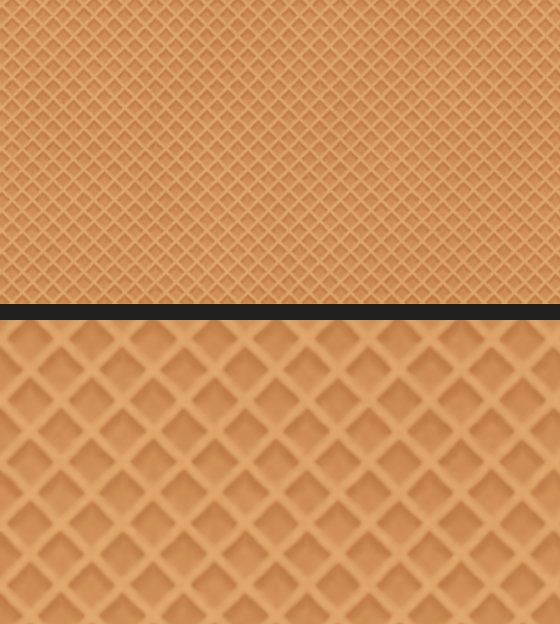
Top, the full canvas; bottom, a detail of the centre.
A Shadertoy shader for this pattern:

```glsl
const float ROWS = 14.82;
const vec2 LATTICE_SHIFT = vec2(-0.06, 0.165);
const vec3 RIB = vec3(0.855, 0.625, 0.395);
const vec3 FLOOR = vec3(0.805, 0.555, 0.335);
const vec3 SHADOW = vec3(0.745, 0.480, 0.270);

float hash(vec2 p) {
    vec3 q = fract(vec3(p.xyx) * 0.1031);
    q += dot(q, q.yzx + 33.33);
    return fract((q.x + q.y) * q.z);
}

float valueNoise(vec2 p) {
    vec2 cell = floor(p);
    vec2 f = fract(p);
    f = f * f * (3.0 - 2.0 * f);
    return mix(mix(hash(cell), hash(cell + vec2(1.0, 0.0)), f.x),
               mix(hash(cell + vec2(0.0, 1.0)), hash(cell + 1.0), f.x), f.y);
}

float roundedBox(vec2 p, float halfSize, float radius) {
    vec2 q = abs(p) - halfSize + radius;
    return length(max(q, 0.0)) + min(max(q.x, q.y), 0.0) - radius;
}

vec3 waffle(vec2 p, float pixel) {
    // Rotated lattice: one unit per pocket along each diagonal
    vec2 diagonal = vec2(p.x + p.y, p.x - p.y);
    vec2 id = floor(diagonal + 0.5);
    vec2 q = diagonal - id;
    float variation = hash(id + 71.0) - 0.5;

    // Slightly uneven pockets with soft, baked edges
    vec2 wobble = vec2(valueNoise(p * 4.0 + 40.0), valueNoise(p * 4.0 + 90.0)) - 0.5;
    float edge = roundedBox(q + 0.035 * wobble, 0.385 + 0.012 * variation, 0.07);
    float softness = 0.045 + pixel;
    float pocket = 1.0 - smoothstep(-softness, softness, edge);

    // The two upper walls cast shade onto the pocket floor
    float upperWall = max(q.x, -q.y);
    float shade = smoothstep(0.04, 0.34, upperWall);
    float lowerWall = smoothstep(0.20, 0.38, max(-q.x, q.y));
    vec3 inside = mix(FLOOR, SHADOW, shade * (0.85 + 0.3 * variation));
    inside = mix(inside, RIB, 0.25 * lowerWall * (1.0 - shade));

    // Rib crowns catch a little more light
    float crown = smoothstep(0.03, 0.12, edge);
    vec3 ridge = RIB + vec3(0.016, 0.018, 0.016) * crown;
    return mix(ridge, inside, pocket) + 0.018 * variation * pocket;
}

void mainImage(out vec4 fragColor, in vec2 fragCoord) {
    float pixel = ROWS / iResolution.y;
    vec2 p = (fragCoord - 0.5 * iResolution.xy) * pixel - LATTICE_SHIFT;
    vec3 color = waffle(p, pixel);

    // Broad toasting and fine crumb
    float toast = valueNoise(p * 0.35 + 60.0) - 0.5;
    float crumb = valueNoise(p * 9.0 + 300.0) - 0.5;
    color += vec3(0.012, 0.018, 0.018) * toast + 0.025 * crumb;
    fragColor = vec4(clamp(color, 0.0, 1.0), 1.0);
}
```
